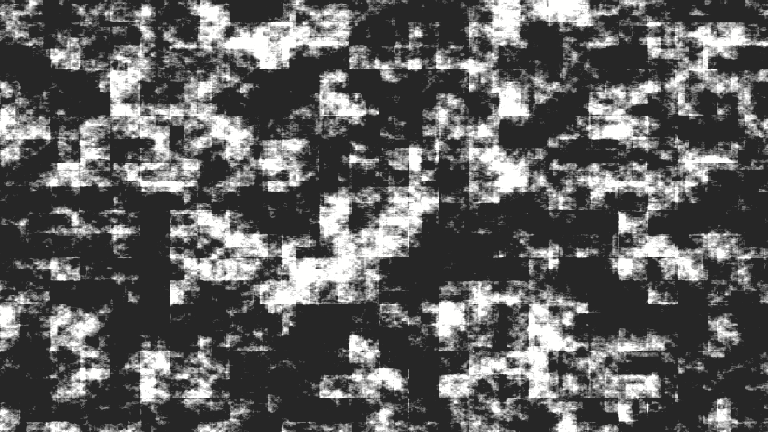
Write a WebGL 2 fragment shader that draws this texture.

```glsl
#version 300 es
precision highp float;
// Monochrome field of broken rectangular blocks filled with cloudy grain.
// Octaves of value noise are only partly interpolated, so that each cell
// keeps a hard border; the sum is then clipped to charcoal and white.

#define CELL_SIZE vec2(0.0692, 0.0544)
#define GRID_ORIGIN vec2(0.0486, 0.0255)
#define OCTAVES 5
#define LACUNARITY 2.13
#define GAIN 0.62
#define BLEND 0.45
#define BLACK_LEVEL -0.015
#define WHITE_LEVEL 0.39
#define DARK vec3(0.15)
#define LIGHT vec3(1.0, 1.0, 0.995)

uniform vec2 u_resolution;
out vec4 fragColor;

float hash(vec2 p) {
    return fract(sin(dot(p, vec2(127.1, 311.7))) * 43758.5453);
}

// Value noise that drifts part of the way to the next cell, then steps.
// The step is spread over one pixel, given here in cell units.
float blockNoise(vec2 p, vec2 pixel, float seed) {
    vec2 cell = floor(p);
    vec2 f = fract(p);
    vec2 drift = f * f * (3.0 - 2.0 * f);
    vec2 border = smoothstep(1.0 - min(pixel, vec2(0.6)), vec2(1.0), f);
    vec2 s = mix(border, drift, BLEND);
    cell += seed;
    float bottom = mix(hash(cell), hash(cell + vec2(1.0, 0.0)), s.x);
    float top = mix(hash(cell + vec2(0.0, 1.0)), hash(cell + 1.0), s.x);
    return mix(bottom, top, s.y) - 0.5;
}

// Sum of octaves, centred on zero.
float blockFbm(vec2 p, vec2 pixel) {
    float sum = 0.0;
    float amplitude = 1.0;
    for (int i = 0; i < OCTAVES; i++) {
        sum += amplitude * blockNoise(p, pixel, 17.0 * float(i));
        p = p * LACUNARITY + vec2(0.37, 0.19);
        pixel *= LACUNARITY;
        amplitude *= GAIN;
    }
    return sum;
}

void main() {
    vec2 uv = gl_FragCoord.xy / u_resolution.y;
    vec2 pixel = 1.0 / (u_resolution.y * CELL_SIZE);
    float height = blockFbm((uv - GRID_ORIGIN) / CELL_SIZE, pixel);

    // Clip the lower half to charcoal and the peaks to white.
    float tone = clamp((height - BLACK_LEVEL) / (WHITE_LEVEL - BLACK_LEVEL), 0.0, 1.0);
    fragColor = vec4(mix(DARK, LIGHT, tone), 1.0);
}
```
